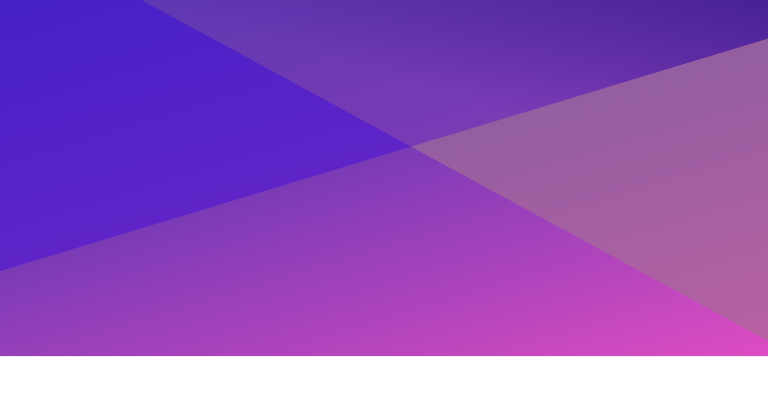
A Shadertoy shader for this background:

```glsl
// Two crossing diagonals split a violet-to-pink gradient above a white base strip.

const float ASPECT = 768.0 / 405.0;
const vec2 CROSSING = vec2(1.015, 0.637);
const float FALLING_SLOPE = -0.5455;
const float RISING_SLOPE = 0.3035;
const float BASE_HEIGHT = 0.1185;

// Vertical height of p above a line through the given point.
float heightAbove(vec2 p, vec2 through, float slope) {
    return p.y - through.y - slope * (p.x - through.x);
}

// Smooth 0 to 1 step across a line, about one pixel wide.
float sideOf(float height, float slope, float pixel) {
    float dist = height * inversesqrt(1.0 + slope * slope);
    return clamp(dist / pixel + 0.5, 0.0, 1.0);
}

// Linear colour ramp between two positions.
vec3 ramp(vec3 first, vec3 last, float from, float to, float x) {
    return mix(first, last, clamp((x - from) / (to - from), 0.0, 1.0));
}

// Upper wedge: violet ramp with a shadow toward the right corner.
vec3 upperWedge(vec2 p, float fall) {
    vec3 violet = ramp(vec3(0.37, 0.22, 0.70), vec3(0.48, 0.23, 0.71), -0.565, 0.0, fall);
    float shade = 0.3 * p.x + p.y - 1.0;
    return ramp(violet, vec3(0.28, 0.13, 0.59), 0.099, 0.568, shade);
}

void mainImage(out vec4 fragColor, in vec2 fragCoord) {
    vec2 p = fragCoord / iResolution.xy * vec2(ASPECT, 1.0);
    float pixel = 1.0 / iResolution.y;

    float aboveFalling = heightAbove(p, CROSSING, FALLING_SLOPE);
    float aboveRising = heightAbove(p, CROSSING, RISING_SLOPE);
    float fall = -aboveRising;

    // Gradients of the four wedges
    vec3 leftBlue = ramp(vec3(0.27, 0.13, 0.78), vec3(0.37, 0.14, 0.785), -0.672, 0.0, fall);
    vec3 rightMauve = ramp(vec3(0.58, 0.37, 0.63), vec3(0.72, 0.38, 0.64), 0.0, 0.743, fall);
    vec3 lowerPink = ramp(vec3(0.485, 0.23, 0.715), vec3(0.87, 0.30, 0.76), 0.0, 0.785, fall);
    vec3 upperViolet = upperWedge(p, fall);

    // Join the wedges along both diagonals
    float rightSide = sideOf(aboveFalling, FALLING_SLOPE, pixel);
    float upperSide = sideOf(aboveRising, RISING_SLOPE, pixel);
    vec3 above = mix(leftBlue, upperViolet, rightSide);
    vec3 below = mix(lowerPink, rightMauve, rightSide);
    vec3 color = mix(below, above, upperSide);

    // White base strip
    color = mix(vec3(1.0), color, sideOf(p.y - BASE_HEIGHT, 0.0, pixel));
    fragColor = vec4(color, 1.0);
}
```
